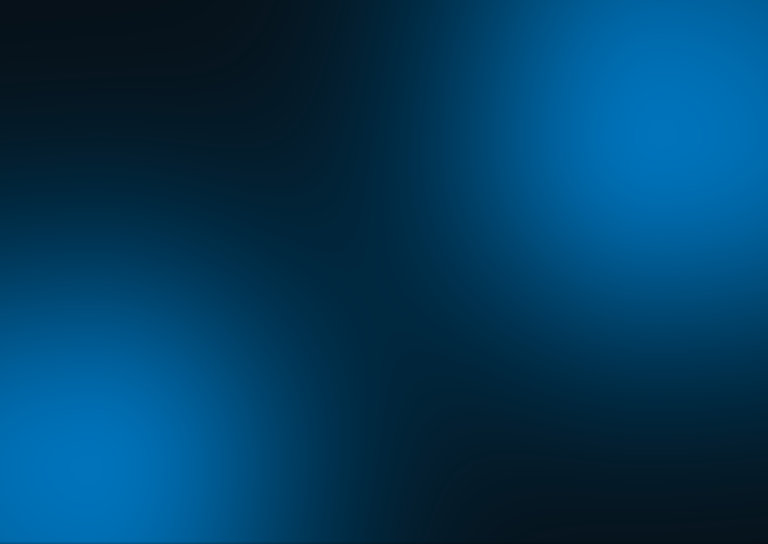
A Shadertoy shader for this background:

```glsl
#define NIGHT vec3(0.028, 0.060, 0.088)
#define AZURE vec3(0.000, 0.450, 0.730)
#define UPPER_CENTER vec2(0.859, 0.751)
#define LOWER_CENTER vec2(0.117, 0.142)
#define GLOW_RADIUS 0.42
#define OUTER_STRETCH vec2(0.60, 0.70)
#define RED_FADE 4.0
#define EDGE_HEIGHT 0.006
#define EDGE_SHADE 0.80

// Gaussian glow, flatter on the side that faces the canvas corner
float glow(vec2 uv, vec2 center, vec2 outward, float aspect) {
    vec2 offset = (uv - center) * vec2(aspect, 1.0);
    vec2 isOuter = step(0.0, offset * outward);
    offset *= mix(vec2(1.0), OUTER_STRETCH, isOuter) / GLOW_RADIUS;
    return exp(-dot(offset, offset));
}

void mainImage(out vec4 fragColor, in vec2 fragCoord) {
    vec2 uv = fragCoord / iResolution.xy;
    float aspect = iResolution.x / iResolution.y;

    // Two lights in opposite corners
    float light = glow(uv, UPPER_CENTER, vec2(1.0), aspect)
                + glow(uv, LOWER_CENTER, vec2(-1.0), aspect);

    // Blend from night to azure; the warm trace in the dark fades first
    vec3 color = mix(NIGHT, AZURE, min(light, 1.0));
    color.r = NIGHT.r * max(1.0 - RED_FADE * light, 0.0);

    // Thin shaded lower border
    color *= mix(EDGE_SHADE, 1.0, smoothstep(0.0, EDGE_HEIGHT, uv.y));

    fragColor = vec4(color, 1.0);
}
```
